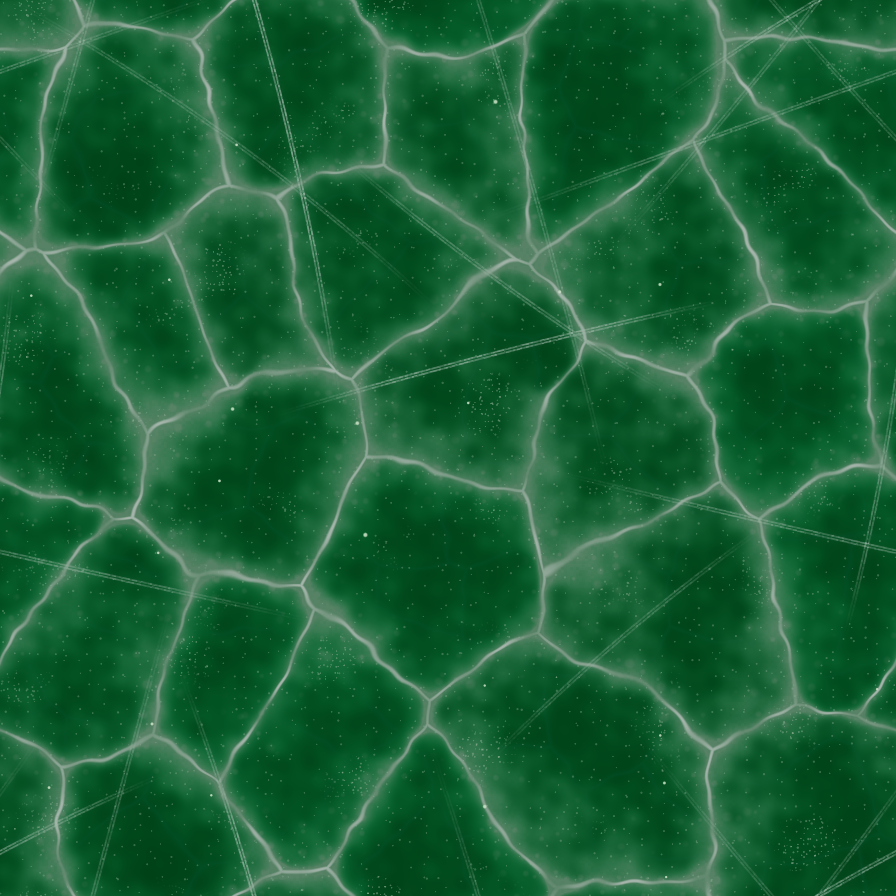
Reproduce this texture procedurally as a three.js fragment shader.

```glsl
// Deep green polished stone with hazy pale veins, fine scratches and dust, tiling seamlessly.
varying vec2 vUv;

const float TAU = 6.28319;

vec3 hash(vec2 c) {
  vec3 h = fract(c.xyx * vec3(0.1031, 0.103, 0.0973));
  h += dot(h, h.yxz + 33.33);
  return fract((h.xxy + h.yzz) * h.zyx);
}

// Random values of a grid cell, repeating every n cells
vec3 cellHash(vec2 c, float n) {
  return hash(floor(mod(c + 0.5, n)) + n * 3.0);
}

// Layered sines with whole wave counts, so the sum wraps; spread is about one
float waves(vec2 p, float freq, float seed) {
  float sum = 0.0;
  for (int i = 0; i < 7; i++) {
    float k = float(i);
    float a = k * 2.4 + seed;
    vec2 dir = floor(freq * (0.7 + 0.6 * fract(k * 0.618)) * vec2(cos(a), sin(a)) + 0.5);
    sum += sin(TAU * dot(dir, p) + seed * (k + 1.0) * 1.7);
  }
  return sum * 0.5;
}

// Cellular borders: x = distance, y = distance rounded at the corners, z = cell random
vec3 veins(vec2 p, float n) {
  vec2 base = floor(p * n), f = fract(p * n), nearCell, nearVec;
  float best = 9.0;
  for (int j = -1; j <= 1; j++)
  for (int i = -1; i <= 1; i++) {
    vec2 g = vec2(float(i), float(j));
    vec2 r = g + mix(vec2(0.06), vec2(0.94), cellHash(base + g, n).xy) - f;
    if (dot(r, r) < best) { best = dot(r, r); nearCell = g; nearVec = r; }
  }
  float edge = 9.0, glow = 0.0;
  for (int j = -2; j <= 2; j++)
  for (int i = -2; i <= 2; i++) {
    vec2 g = nearCell + vec2(float(i), float(j));
    vec2 r = g + mix(vec2(0.06), vec2(0.94), cellHash(base + g, n).xy) - f;
    vec2 apart = r - nearVec;
    if (dot(apart, apart) > 0.0001) {
      float d = dot(0.5 * (nearVec + r), normalize(apart));
      edge = min(edge, d);
      glow += exp(-d / 0.05);
    }
  }
  float rounded = max(0.0, -0.05 * log(glow + 0.00001));
  return vec3(edge / n, rounded / n, cellHash(base + nearCell, n).z);
}

// Scattered soft discs, at most one per grid cell
float dots(vec2 p, float n, float radius, float density) {
  vec3 h = cellHash(floor(p * n), n);
  float r = radius * (0.55 + 0.45 * h.z / density);
  float d = length(fract(p * n) - mix(vec2(0.23), vec2(0.77), h.xy)) / n;
  return step(h.z, density) * smoothstep(r, r * 0.3, d);
}

// Long bent scratches made of two grainy rails
float scratches(vec2 p) {
  float sum = 0.0;
  for (int i = 0; i < 13; i++) {
    float k = float(i);
    vec3 h = hash(vec2(k * 7.0 + 3.0, 41.0)), g = hash(vec2(k * 5.0 + 11.0, 97.0));
    float a = 0.5 + k * 1.94 + g.x * 0.5;
    vec2 dir = vec2(cos(a), sin(a));
    vec2 d = fract(p - h.xy + 0.5) - 0.5;
    vec2 q = vec2(dot(d, dir), dot(d, vec2(-dir.y, dir.x)));
    q.y -= (g.y - 0.5) * 0.5 * q.x * q.x;
    float reach = mix(0.16, 0.4, h.z);
    float rail = smoothstep(0.0017, 0.0003, abs(abs(q.y) - 0.0016));
    float scuff = 0.12 * exp(-abs(q.y) / 0.004);
    sum += (rail + scuff) * smoothstep(reach, reach * 0.4, abs(q.x)) * mix(0.3, 0.85, g.z);
  }
  return min(sum, 1.0) * (0.5 + 0.6 * cellHash(floor(p * 400.0), 400.0).x);
}

void main() {
  vec2 p = vUv;
  float cloud = 0.65 * waves(p, 5.0, 1.3) + 0.45 * waves(p, 13.0, 4.1) + 0.3 * waves(p, 33.0, 2.2);

  // Wobble the vein paths
  vec2 bent = p + 0.006 * vec2(waves(p, 6.0, 5.7), waves(p, 6.0, 8.9))
                + 0.0013 * vec2(waves(p, 28.0, 3.4), waves(p, 28.0, 6.6));
  vec3 vein = veins(bent, 5.0);
  float faint = veins(bent + 0.37, 9.0).x;

  // Dark stone, greener toward the veins
  float lush = exp(-vein.y / (0.034 * exp(0.45 * cloud)));
  vec3 color = mix(vec3(0.0, 0.275, 0.1), vec3(0.025, 0.415, 0.195), min(lush * 1.1, 1.0));
  color *= 1.0 + 0.025 * cloud;
  color = mix(color, vec3(0.02, 0.35, 0.22), 0.3 * exp(-faint / 0.003) * (1.0 - lush));

  // Grey haze, wider on some sides of a vein than on others
  float haze = exp(-vein.y / (0.0095 * exp(0.55 * cloud + 1.3 * (vein.z - 0.5))));
  float blotch = dots(p, 28.0, 0.008, 0.6) + dots(p + 0.41, 45.0, 0.005, 0.5);
  haze += 0.22 * blotch * smoothstep(0.25, 0.7, lush);
  haze *= 0.94 + 0.12 * cellHash(floor(p * 300.0), 300.0).y;
  color = mix(color, vec3(0.41, 0.53, 0.44), 0.82 * min(haze, 1.0));

  // Pale thread in the middle of each vein
  float thread = smoothstep(0.0032, 0.0004, vein.x) * clamp(0.5 + 0.22 * waves(p, 17.0, 7.3), 0.15, 0.9);
  color = mix(color, vec3(0.68, 0.73, 0.7), thread);

  // Scratches, dust patches, specks and a few bright flecks
  color = mix(color, vec3(0.6, 0.71, 0.64), 0.8 * scratches(p));
  float patches = smoothstep(1.1, 2.2, waves(p, 8.0, 9.5) + 0.35 * waves(p, 30.0, 1.9));
  float dust = 0.5 * patches * (dots(p, 150.0, 0.0016, 0.7) + dots(p + 0.13, 110.0, 0.002, 0.6));
  dust += 0.38 * (dots(p, 75.0, 0.0018, 0.45) + dots(p + 0.29, 53.0, 0.002, 0.5));
  color = mix(color, vec3(0.55, 0.68, 0.58), min(dust, 0.8));
  color = mix(color, vec3(0.78, 0.87, 0.76), 0.9 * dots(p, 14.0, 0.0034, 0.13));

  gl_FragColor = vec4(color, 1.0);
}
```
